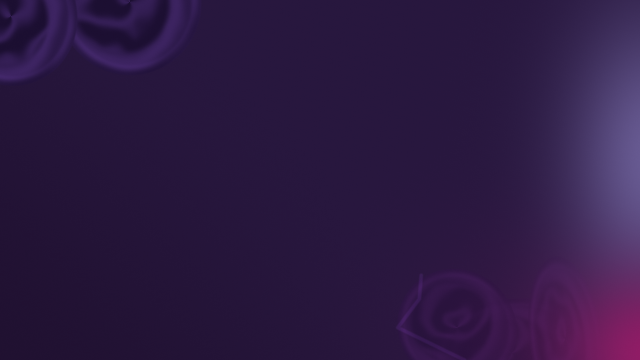
Reproduce this background procedurally as a WebGL 1 fragment shader.

```glsl
precision highp float;
// Deep violet backdrop with a blue and a magenta glow on the right side.
// Satin curls hang at top left and bottom right: tilted ellipses shaded
// by noise-warped folds. Positions are in units of the canvas height.

uniform vec2 u_resolution;

float hash(vec2 p) {
  return fract(sin(dot(p, vec2(127.1, 311.7))) * 4375.85);
}

float noise(vec2 p) {
  vec2 i = floor(p), f = fract(p);
  f = f * f * (3.0 - 2.0 * f);
  return mix(mix(hash(i), hash(i + vec2(1.0, 0.0)), f.x),
             mix(hash(i + vec2(0.0, 1.0)), hash(i + 1.0), f.x), f.y);
}

// Soft elliptical light, 1 at its centre
float glow(vec2 p, vec2 center, vec2 radii) {
  vec2 d = (p - center) / radii;
  return exp(-dot(d, d));
}

// Distance to a line segment
float segment(vec2 p, vec2 a, vec2 b) {
  vec2 d = b - a;
  return length(p - a - d * clamp(dot(p - a, d) / dot(d, d), 0.0, 1.0));
}

// Satin curl: x is brightness, y is coverage
vec2 satin(vec2 p, vec2 center, vec2 radii, float tilt, float seed) {
  float c = cos(tilt), s = sin(tilt);
  vec2 q = mat2(c, -s, s, c) * (p - center) / radii;
  float r = length(q);
  vec2 dir = q / max(r, 0.001);
  float warp = noise(q * 1.8 + seed) + 0.4 * noise(q * 4.0 - seed);
  float folds = 0.5 + 0.5 * sin(10.0 * r + 2.5 * dir.x - 2.0 * dir.y + 6.0 * warp);
  float inner = 0.65 * folds * folds;
  float band = 0.62 + 0.22 * sin(16.0 * r + 3.0 * dir.x + 2.0 * warp);
  float shade = mix(inner, band, smoothstep(0.6, 0.72, r + 0.12 * dir.x));
  shade *= 1.0 - 0.55 * smoothstep(0.9, 0.98, r);
  shade += 0.15 * exp(-pow((r - 0.88) * 35.0, 2.0));
  return vec2(shade, 1.0 - smoothstep(0.98, 1.01, r));
}

vec3 drape(vec3 under, vec2 cloth, vec3 dark, vec3 light, float opacity) {
  return mix(under, mix(dark, light, cloth.x), cloth.y * opacity);
}

void main() {
  vec2 p = gl_FragCoord.xy / u_resolution.y;
  // Keep the right side anchored at any aspect ratio
  p.x *= 1.7778 * u_resolution.y / u_resolution.x;

  // Backdrop, dimmer toward the lower left
  vec3 color = mix(vec3(0.125, 0.065, 0.19), vec3(0.155, 0.09, 0.243),
                   smoothstep(-0.1, 0.9, p.x * 0.6 + p.y * 0.6));

  // Top left curls, the left one in front
  vec3 ink = vec3(0.105, 0.055, 0.19), violet = vec3(0.27, 0.16, 0.43);
  color = drape(color, satin(p, vec2(0.36, 0.995), vec2(0.2, 0.205), 0.2, 3.0),
                ink, violet, 0.9);
  color = drape(color, satin(p, vec2(0.03, 0.955), vec2(0.185, 0.195), 0.3, 8.0),
                ink, violet, 0.95);

  // Bottom right cloth: saddle, left lobe, right lobe
  vec3 plum = vec3(0.13, 0.065, 0.22), mauve = vec3(0.235, 0.11, 0.34);
  color = drape(color, satin(p, vec2(1.42, 0.02), vec2(0.22, 0.15), 0.15, 5.0),
                plum, mauve, 0.7);
  color = drape(color, satin(p, vec2(1.27, 0.09), vec2(0.17, 0.16), -0.65, 12.0),
                plum, mauve, 0.75);
  color = drape(color, satin(p, vec2(1.57, 0.06), vec2(0.1, 0.23), 0.12, 17.0),
                plum, mauve, 0.65);

  // Thin lit hem on the cloth's left side
  float hem = min(segment(p, vec2(1.17, 0.235), vec2(1.165, 0.17)),
                  segment(p, vec2(1.165, 0.17), vec2(1.105, 0.09)));
  hem = min(hem, segment(p, vec2(1.105, 0.09), vec2(1.29, 0.0)));
  color += vec3(0.06, 0.03, 0.09) * (1.0 - smoothstep(0.002, 0.008, hem));

  // Lights on the right
  color = mix(color, vec3(0.33, 0.09, 0.32),
              0.38 * glow(p, vec2(1.72, 0.06), vec2(0.5, 0.33)));
  color = mix(color, vec3(0.41, 0.36, 0.58),
              glow(p, vec2(1.82, 0.56), vec2(0.23, 0.39)));
  color = mix(color, vec3(0.57, 0.11, 0.4),
              glow(p, vec2(1.81, 0.01), vec2(0.23, 0.21)));

  // Fine dither against banding
  color += (hash(gl_FragCoord.xy) - 0.5) / 255.0;
  gl_FragColor = vec4(color, 1.0);
}
```
